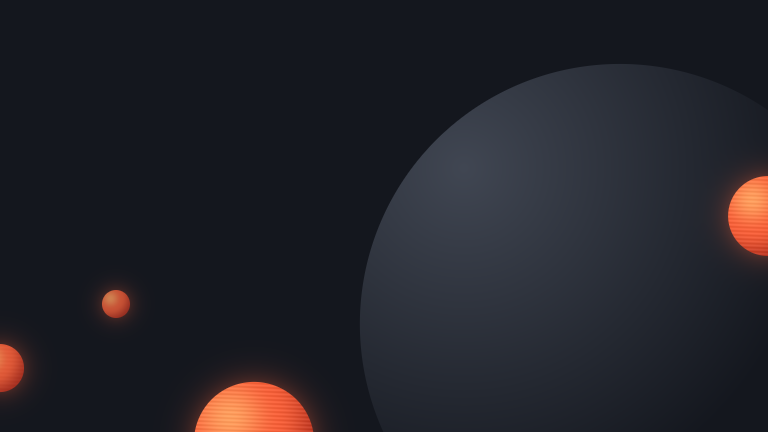
This background is drawn by a WebGL 1 fragment shader. Its source:

```glsl
precision highp float;

uniform vec2 u_resolution;

const vec3 NIGHT = vec3(0.078, 0.090, 0.118);
const vec3 SLATE = vec3(0.252, 0.275, 0.322);
const vec3 PEACH = vec3(1.0, 0.62, 0.37);
const vec3 ORANGE = vec3(0.96, 0.38, 0.23);
const vec3 RUST = vec3(0.68, 0.18, 0.12);

// Antialiased coverage of a signed distance in canvas heights.
float coverage(float dist) {
  return clamp(0.5 - dist * u_resolution.y, 0.0, 1.0);
}

// Large dark disc, lit from its upper left.
vec3 addPlanet(vec3 base, vec2 p) {
  float dist = length(p - vec2(1.435, 0.25)) - 0.602;
  float shade = clamp(length(p - vec2(1.074, 0.611)) / 0.82, 0.0, 1.0);
  return mix(base, mix(SLATE, NIGHT, shade), coverage(dist));
}

// Glowing orange ball with fine horizontal grooves.
vec3 addEmber(vec3 base, vec2 p, vec2 center, float radius, float opacity, float reach) {
  vec2 local = (p - center) / radius;
  float dist = length(p - center) - radius;

  // Soft halo outside the rim
  float falloff = max(dist, 0.0) / reach;
  base = mix(base, ORANGE, 0.24 * opacity * exp(-3.5 * falloff) * smoothstep(1.3, 0.0, falloff));

  // Body shaded away from the upper-left highlight
  float shade = length(local - vec2(-0.4, 0.4));
  vec3 body = mix(PEACH, ORANGE, smoothstep(0.0, 0.85, shade));
  body = mix(body, RUST, smoothstep(0.75, 1.7, shade));

  // Grooves
  float groove = sin((p.y + 0.04 * p.x) * 680.0);
  body += 0.035 * groove * smoothstep(0.03, 0.1, radius);

  return mix(base, body, coverage(dist) * opacity);
}

void main() {
  vec2 p = gl_FragCoord.xy / u_resolution.y;
  vec3 color = addPlanet(NIGHT, p);

  // Embers, from left to right
  color = addEmber(color, p, vec2(0.0, 0.148), 0.0556, 0.88, 0.09);
  color = addEmber(color, p, vec2(0.2685, 0.2963), 0.0324, 0.75, 0.07);
  color = addEmber(color, p, vec2(0.588, -0.023), 0.139, 1.0, 0.11);
  color = addEmber(color, p, vec2(1.778, 0.5), 0.0926, 1.0, 0.1);

  gl_FragColor = vec4(color, 1.0);
}
```
